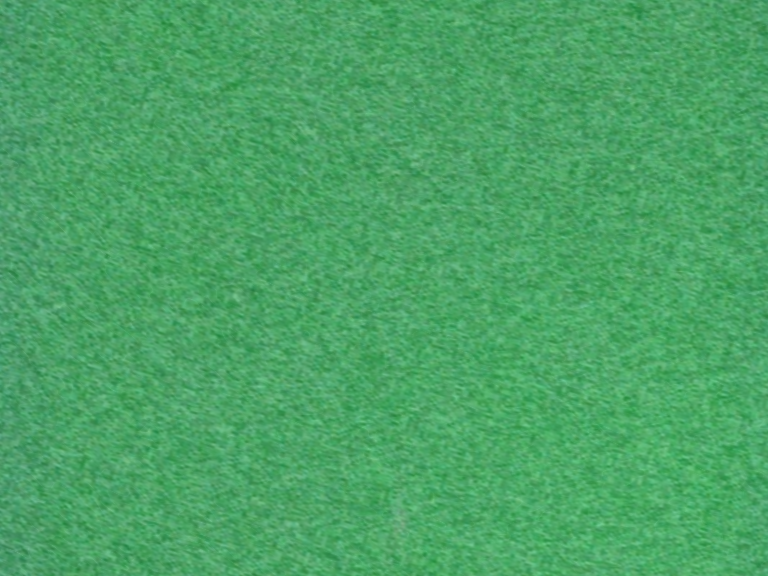
Give the GLSL for this texture, as a Shadertoy shader.

```glsl
#define FELT_GREEN vec3(0.298, 0.645, 0.405)
#define PALE_TINT vec3(0.032, -0.012, 0.030)
#define FIBRE_FREQ vec2(78.0, 215.0)
#define FIBRE_CONTRAST 0.055
#define STRAND_CONTRAST 0.06
#define CURL 0.005
#define CLOUD_CONTRAST 0.006
#define GRAIN_CONTRAST 0.07

float hash(vec2 cell) {
    vec3 q = fract(cell.xyx * 0.1031);
    q += dot(q, q.yzx + 33.33);
    return fract((q.x + q.y) * q.z);
}

// Smooth value noise, from -1 to 1
float noise(vec2 p) {
    vec2 i = floor(p), f = fract(p);
    f = f * f * (3.0 - 2.0 * f);
    float low = mix(hash(i), hash(i + vec2(1, 0)), f.x);
    float high = mix(hash(i + vec2(0, 1)), hash(i + vec2(1, 1)), f.x);
    return 2.0 * mix(low, high, f.y) - 1.0;
}

float clouds(vec2 p) {
    float sum = 0.0, gain = 0.8;
    for (int i = 0; i < 4; i++) {
        sum += gain * noise(p);
        p = mat2(1.6, 1.2, -1.2, 1.6) * p + 17.3;
        gain *= 0.9;
    }
    return sum;
}

vec2 alongAcross(vec2 p, float angle) {
    vec2 dir = vec2(cos(angle), sin(angle));
    return vec2(dot(p, dir), dot(p, vec2(-dir.y, dir.x)));
}

// Short matted fibres (x) and thin pale strands (y), in three blended directions
vec2 fibres(vec2 p, float lean) {
    vec2 sum = vec2(0);
    float power = 0.0;
    for (int i = 0; i < 3; i++) {
        float k = float(i);
        float angle = -0.62 + 0.38 * k;
        float weight = exp(-5.0 * (angle - lean) * (angle - lean)) + 0.12;
        vec2 q = alongAcross(p, angle) * FIBRE_FREQ + 41.7 * k;
        float body = noise(q) + 0.35 * noise(q * vec2(0.7, 0.55) + 9.1);
        float ridge = 1.0 - abs(noise(q * vec2(0.45, 0.5) + 73.0));
        sum += weight * vec2(body, pow(ridge, 8.0) - 0.25);
        power += weight * weight;
    }
    return sum / sqrt(power);
}

void mainImage(out vec4 fragColor, in vec2 fragCoord) {
    vec2 uv = fragCoord / iResolution.xy;
    vec2 p = fragCoord / iResolution.y;

    // Curled nap, leaning down to the right and flatter toward the right side
    vec2 curled = p + CURL * vec2(noise(p * 26.0), noise(p * 26.0 + 50.0));
    float lean = mix(-0.55, -0.08, smoothstep(0.0, 0.8, uv.x)) + 0.3 * noise(p * 7.0);
    vec2 nap = fibres(curled, lean);
    float patches = clouds(p * 9.0 + 5.0);
    float grain = noise(alongAcross(p, lean * 0.0 - 0.3) * vec2(150.0, 235.0) + 11.0);

    float light = FIBRE_CONTRAST * nap.x + CLOUD_CONTRAST * patches;
    light += STRAND_CONTRAST * nap.y * smoothstep(-0.5, 0.8, noise(p * 45.0));
    light += GRAIN_CONTRAST * grain;
    vec3 color = FELT_GREEN + light * vec3(0.95, 0.88, 1.0);

    // Greyish blue and yellowish fibre tints
    float tint = 0.35 * patches + 0.8 * noise(curled * vec2(65.0, 110.0) + 31.0);
    color += 0.7 * tint * PALE_TINT;
    color.r += 0.025 * noise(p * 100.0 + 90.0);
    color.b += 0.025 * noise(p * 100.0 + 140.0);

    // Uneven lighting: bright lower right, cool edges, dull corners
    float glow = exp(-5.0 * dot(uv - vec2(0.86, 0.12), uv - vec2(0.86, 0.12)));
    color += glow * vec3(0.008, 0.04, 0.012) - vec3(0.003, 0.009, 0.004);
    float side = smoothstep(0.12, 0.0, uv.x) + 0.6 * smoothstep(0.93, 1.0, uv.x);
    color += side * vec3(0.0, -0.02, 0.02);
    color -= 0.025 * smoothstep(0.55, 0.78, length(uv - 0.5));

    // Faint rubbed mark near the bottom, with a thin trail above
    vec2 m = (uv - vec2(0.521, 0.085)) / vec2(0.010, 0.045);
    float worn = exp(-dot(m, m)) * (0.75 + 0.5 * noise(p * vec2(130.0, 70.0)));
    float trail = (uv.x - 0.515 - 0.12 * (uv.y - 0.1)) / 0.008;
    worn += 0.18 * exp(-trail * trail) * smoothstep(0.36, 0.2, uv.y);
    color += worn * vec3(0.13, 0.02, 0.10);

    fragColor = vec4(clamp(color, 0.0, 1.0), 1.0);
}
```
